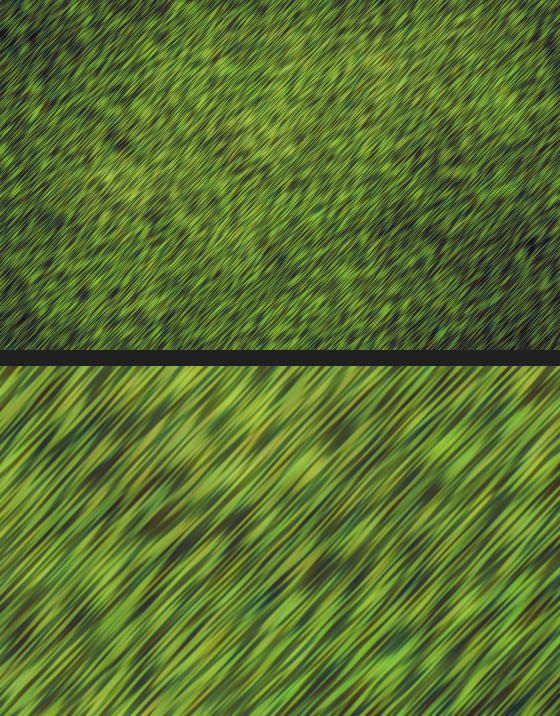
Top: the whole. Bottom: its middle third, enlarged.
Write a Shadertoy shader that draws this texture.

```glsl
const vec3 INK = vec3(0.07, 0.05, 0.10);
const vec3 SHADE = vec3(0.16, 0.16, 0.17);
const vec3 MOSS = vec3(0.23, 0.29, 0.17);
const vec3 GRASS = vec3(0.29, 0.40, 0.18);
const vec3 LEAF = vec3(0.36, 0.50, 0.18);
const vec3 LIME = vec3(0.47, 0.69, 0.18);
const vec3 STRAW = vec3(0.55, 0.61, 0.23);
const vec3 GLINT = vec3(0.78, 0.90, 0.34);
const float SLANT = 0.80;

// Unit gradient at a lattice corner
vec2 cornerGradient(vec2 cell, float seed) {
    uvec2 q = uvec2(ivec2(cell) + 4096);
    uint h = q.x * 1597334677u ^ q.y * 3812015801u ^ uint(seed) * 2798796415u;
    h = (h ^ (h >> 15)) * 2246822519u;
    h = (h ^ (h >> 13)) * 3266489917u;
    float angle = float((h >> 8) & 65535u) / 65536.0 * 6.28318;
    return vec2(cos(angle), sin(angle));
}

float gradientNoise(vec2 p, float seed) {
    vec2 i = floor(p), f = fract(p);
    vec2 u = f * f * f * (f * (f * 6.0 - 15.0) + 10.0);
    vec2 e = vec2(1.0, 0.0);
    float a = dot(cornerGradient(i, seed), f);
    float b = dot(cornerGradient(i + e.xy, seed), f - e.xy);
    float c = dot(cornerGradient(i + e.yx, seed), f - e.yx);
    float d = dot(cornerGradient(i + e.xx, seed), f - e.xx);
    return mix(mix(a, b, u.x), mix(c, d, u.x), u.y);
}

// Noise stretched along a direction; density is (along, across)
float streaks(vec2 p, float angle, vec2 density, float seed) {
    vec2 along = vec2(cos(angle), sin(angle));
    vec2 q = vec2(dot(p, along), dot(p, vec2(-along.y, along.x)));
    return gradientNoise(q * density, seed);
}

float patches(vec2 p, float density, float seed) {
    float sum = 0.0, weight = 1.0;
    for (int k = 0; k < 3; k++) {
        sum += weight * gradientNoise(p * density, seed + float(k));
        density *= 2.1;
        weight *= 0.6;
    }
    return sum;
}

// Steepens the middle of a signed signal and flattens its ends
float crisp(float x, float gain) {
    return x * gain / sqrt(1.0 + x * x * gain * gain);
}

float softSpot(vec2 p, vec2 center, float radius) {
    vec2 d = (p - center) / radius;
    return exp(-dot(d, d));
}

float segmentDistance(vec2 p, vec2 a, vec2 b) {
    vec2 ab = b - a;
    return length(p - a - ab * clamp(dot(p - a, ab) / dot(ab, ab), 0.0, 1.0));
}

// Piecewise blend from deep shadow to lit blade tips
vec3 grassRamp(float tone, vec3 lit) {
    vec3 c = mix(INK, SHADE, smoothstep(-0.08, 0.16, tone));
    c = mix(c, MOSS, clamp((tone - 0.16) / 0.18, 0.0, 1.0));
    c = mix(c, GRASS, clamp((tone - 0.34) / 0.13, 0.0, 1.0));
    c = mix(c, LEAF, clamp((tone - 0.47) / 0.13, 0.0, 1.0));
    c = mix(c, lit, clamp((tone - 0.60) / 0.18, 0.0, 1.0));
    return mix(c, GLINT, clamp((tone - 0.80) / 0.40, 0.0, 1.0));
}

void mainImage(out vec4 fragColor, in vec2 fragCoord) {
    vec2 uv = fragCoord / iResolution.xy;
    vec2 p = fragCoord / iResolution.y;

    // Nearly straight blades
    vec2 q = p + 0.004 * vec2(gradientNoise(p * 5.0, 1.0), gradientNoise(p * 5.0, 2.0));

    // Hair-thin blades over short tufts
    float blades = 0.64 * streaks(q, SLANT, vec2(16.0, 290.0), 3.0)
                 + 0.46 * streaks(q, SLANT + 0.03, vec2(20.0, 235.0), 4.0);
    blades = 0.28 * crisp(blades, 5.5);
    float tufts = streaks(q, SLANT + 0.05, vec2(20.0, 55.0), 5.0);

    // Broad light and dark areas
    float sunBand = smoothstep(0.45, 0.0, segmentDistance(p, vec2(0.45, 0.5), vec2(1.3, 0.92)));
    float hollow = softSpot(p, vec2(1.38, 0.24), 0.26) + 0.5 * softSpot(p, vec2(0.14, 0.72), 0.18);
    vec2 edge = uv * 2.0 - 1.0;
    float vignette = smoothstep(0.5, 1.9, dot(edge, edge));
    float ground = patches(p, 4.5, 6.0);

    float tone = 0.515 + blades + 0.30 * tufts + 0.15 * ground
               + 0.10 * sunBand - 0.14 * hollow - 0.19 * vignette;

    // Dry straw mixes into the sunny areas
    float warmth = 0.25 + 0.5 * sunBand + 0.6 * patches(p, 6.0, 12.0) - 0.3 * vignette;
    warmth = clamp(warmth + 0.8 * streaks(q, SLANT, vec2(16.0, 110.0), 16.0), 0.0, 1.0);
    vec3 color = grassRamp(tone, mix(LIME, STRAW, warmth));

    // Rusty and bluish colour flecks
    float fleck = streaks(q, SLANT, vec2(18.0, 240.0), 20.0);
    color += vec3(0.12, -0.03, -0.10) * fleck;
    color += vec3(0.03, -0.01, 0.0) * warmth * smoothstep(0.7, 0.3, tone);

    fragColor = vec4(clamp(color, 0.0, 1.0), 1.0);
}
```
